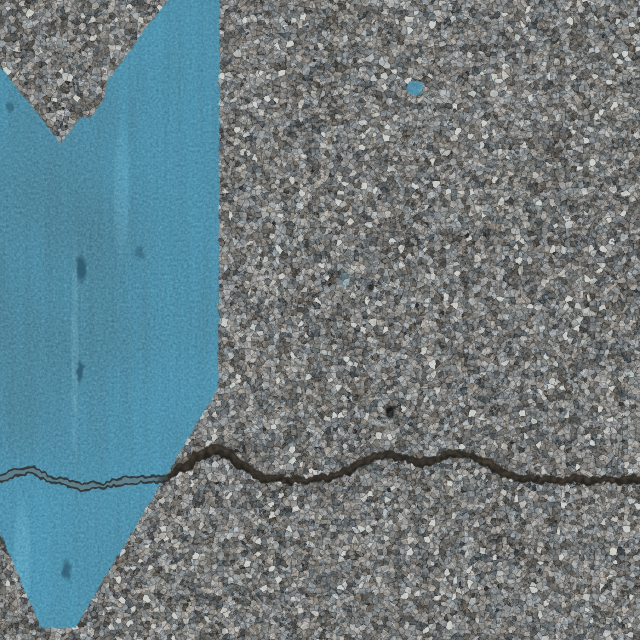
Reproduce this texture procedurally as a WebGL 1 fragment shader.

```glsl
precision highp float;
// Weathered blue road paint on stone-chip asphalt, crossed by a winding crack.
uniform vec2 u_resolution;

const float STONE_SCALE = 112.0;
const float GRIT_SCALE = 205.0;
const float PAINT_RIGHT = 0.342;
const float EDGE_ROUGHNESS = 0.004;
const float CRACK_LEVEL = 0.250;
const float CRACK_HALF_WIDTH = 0.0055;
const vec3 STONE_MID = vec3(0.485, 0.49, 0.485);
const vec3 STONE_PALE = vec3(0.80, 0.81, 0.79);
const vec3 PAINT_FRESH = vec3(0.32, 0.59, 0.70);
const vec3 PAINT_WORN = vec3(0.31, 0.51, 0.59);
const vec3 PAINT_STAIN = vec3(0.16, 0.32, 0.40);
const vec3 CRACK_DARK = vec3(0.13, 0.12, 0.105);
const vec3 CRACK_SOIL = vec3(0.32, 0.295, 0.25);

vec2 hash2(vec2 p) {
  vec2 q = vec2(dot(p, vec2(127.1, 311.7)), dot(p, vec2(269.5, 183.3)));
  return fract(sin(q) * 43758.55);
}

// Gradient noise, roughly -0.7 to 0.7
float corner(vec2 cell, vec2 f, vec2 o) {
  return dot(hash2(cell + o) * 2.0 - 1.0, f - o);
}
float noise(vec2 p) {
  vec2 i = floor(p), f = fract(p);
  vec2 u = f * f * f * (f * (f * 6.0 - 15.0) + 10.0);
  float low = mix(corner(i, f, vec2(0.0)), corner(i, f, vec2(1.0, 0.0)), u.x);
  float high = mix(corner(i, f, vec2(0.0, 1.0)), corner(i, f, vec2(1.0)), u.x);
  return mix(low, high, u.y);
}

// Cellular chips: xy = random pair of the nearest chip, z = gap to the next
vec3 chips(vec2 p) {
  vec2 i = floor(p), id = vec2(0.0);
  float first = 8.0, second = 8.0;
  for (int y = -1; y <= 1; y++) {
    for (int x = -1; x <= 1; x++) {
      vec2 cell = i + vec2(float(x), float(y));
      float d = length(cell + hash2(cell) - p);
      if (d < first) { second = first; first = d; id = cell; }
      else second = min(second, d);
    }
  }
  return vec3(hash2(id + 71.3), second - first);
}

// Soft elliptical mark
float blot(vec2 p, vec2 center, vec2 radius) {
  return 1.0 - smoothstep(0.45, 1.1, length((p - center) / radius));
}

vec3 asphalt(vec2 p) {
  vec2 warp = vec2(noise(p * 170.0), noise(p * 170.0 + 37.0)) * 0.003;
  vec3 stone = chips((p + warp) * STONE_SCALE);
  vec3 grit = chips((p - warp) * GRIT_SCALE + 19.0);
  float tone = (stone.x - 0.5) * 0.30 + (grit.x - 0.5) * 0.22;
  tone += noise(p * 9.0) * 0.04 + noise(p * 300.0) * 0.10;
  vec3 color = STONE_MID + tone;
  color += (stone.y - 0.5) * vec3(0.045, 0.0, -0.04);
  float body = smoothstep(0.04, 0.25, stone.z);
  color = mix(color, STONE_PALE, smoothstep(0.90, 0.99, stone.x) * body * 0.8);
  color *= mix(0.80, 1.04, body);
  color *= 1.0 - 0.30 * smoothstep(0.93, 0.97, grit.y);
  float pits = blot(p, vec2(0.609, 0.355), vec2(0.009, 0.013));
  pits += blot(p, vec2(0.580, 0.551), vec2(0.006));
  return color * (1.0 - 0.6 * pits);
}

vec3 paint(vec2 p) {
  float streak = noise(vec2(p.x * 55.0, p.y * 4.0)) + 0.6 * noise(vec2(p.x * 130.0, p.y * 9.0));
  float cloud = noise(p * 7.0 + 4.0);
  float middle = blot(p, vec2(0.04, 0.55), vec2(0.23, 0.34));
  float wear = clamp(0.28 + 0.5 * middle + streak * 0.35 + cloud * 0.5, 0.0, 1.0);
  vec3 color = mix(PAINT_FRESH, PAINT_WORN, wear);
  color += noise(p * 230.0) * 0.10 + noise(p * 420.0 + 8.0) * 0.07;
  // Pale drag lines
  float drag = blot(p, vec2(0.117, 0.45), vec2(0.007, 0.21)) * (0.55 + noise(p * vec2(200.0, 30.0)));
  drag += 0.5 * blot(p, vec2(0.035, 0.13), vec2(0.016, 0.10));
  drag += 0.4 * blot(p, vec2(0.19, 0.70), vec2(0.016, 0.12));
  color += drag * vec3(0.09, 0.10, 0.10);
  // Dark scuffs
  vec2 q = p + 0.006 * vec2(noise(p * 90.0), noise(p * 90.0 + 5.0));
  float scuff = blot(q, vec2(0.127, 0.580), vec2(0.010, 0.024));
  scuff += blot(q, vec2(0.125, 0.420), vec2(0.006, 0.020));
  scuff += 0.6 * blot(q, vec2(0.218, 0.605), vec2(0.009, 0.014));
  scuff += 0.9 * blot(q, vec2(0.104, 0.108), vec2(0.009, 0.019));
  scuff += 0.7 * blot(q, vec2(0.015, 0.833), vec2(0.008, 0.010));
  return mix(color, PAINT_STAIN, min(scuff, 1.0) * 0.75);
}

// Signed distance to the painted arrow, negative inside
float paintDistance(vec2 p) {
  float notchLeft = (p.y - 0.896 + 1.263 * p.x) / 1.61;
  float step_ = 0.022 * blot(p, vec2(0.150, 0.835), vec2(0.025, 0.05));
  float notchRight = (p.y - 0.776 - 1.34 * (p.x - 0.095) + step_) / 1.67;
  float tipLeft = (0.167 - 2.33 * p.x - p.y) / 2.54;
  float tipRight = (0.03 + 1.68 * (p.x - 0.124) - p.y) / 1.96;
  float side = p.x - PAINT_RIGHT - 0.004 * (p.y - 0.6);
  float tip = max(max(tipLeft, tipRight), 0.019 - p.y);
  return max(max(side, tip), min(notchLeft, notchRight));
}

float bump(float x, float center, float width) {
  float t = (x - center) / width;
  return exp(-t * t);
}

float crackHeight(float x) {
  float y = CRACK_LEVEL + 0.016 * bump(x, 0.04, 0.03) - 0.011 * bump(x, 0.14, 0.04);
  y += 0.048 * bump(x, 0.335, 0.05) + 0.038 * bump(x, 0.60, 0.06) + 0.040 * bump(x, 0.72, 0.06);
  return y + noise(vec2(x * 45.0, 2.0)) * 0.008 + noise(vec2(x * 120.0, 7.0)) * 0.005;
}

void main() {
  vec2 p = gl_FragCoord.xy / u_resolution;
  float soft = max(0.0015, 0.8 / u_resolution.y);
  vec3 color = asphalt(p);

  // Paint, with a ragged border, and stray drops
  float ragged = (noise(p * 75.0) + 0.6 * noise(p * 190.0)) * EDGE_ROUGHNESS;
  float cover = 1.0 - smoothstep(-soft, soft, paintDistance(p) + ragged);
  float drop = length(p - vec2(0.648, 0.863)) - 0.0125 + ragged;
  cover = max(cover, 0.9 * (1.0 - smoothstep(-soft, soft, drop)));
  cover = max(cover, 0.28 * blot(p, vec2(0.538, 0.564), vec2(0.012, 0.018)));
  color = mix(color, paint(p), cover);

  // Crack: twin hairlines through paint, a soil-filled groove elsewhere
  float slope = (crackHeight(p.x + 0.002) - crackHeight(p.x - 0.002)) / 0.004;
  float offset = (p.y - crackHeight(p.x)) / sqrt(1.0 + slope * slope);
  offset += noise(p * 140.0) * 0.003;
  float width = CRACK_HALF_WIDTH * (1.0 + 0.5 * bump(p.x, 0.335, 0.05) + 0.7 * noise(vec2(p.x * 28.0, 5.0)));
  float groove = 1.0 - smoothstep(width - 0.002, width + 0.002, abs(offset));
  float hairline = 1.0 - smoothstep(0.0006, 0.0026, abs(abs(offset) - width * 0.8));
  float open = smoothstep(0.235, 0.265, p.x);
  float soil = clamp(0.35 + noise(p * 110.0) * 0.9 + offset * 45.0, 0.0, 1.0);
  vec3 fill = mix(vec3(0.40, 0.45, 0.47), mix(CRACK_DARK, CRACK_SOIL, soil), open);
  color = mix(color, fill, groove * mix(0.65, 0.95, open));
  color = mix(color, CRACK_DARK, hairline * mix(0.72, 0.35, open));
  gl_FragColor = vec4(clamp(color, 0.0, 1.0), 1.0);
}
```
